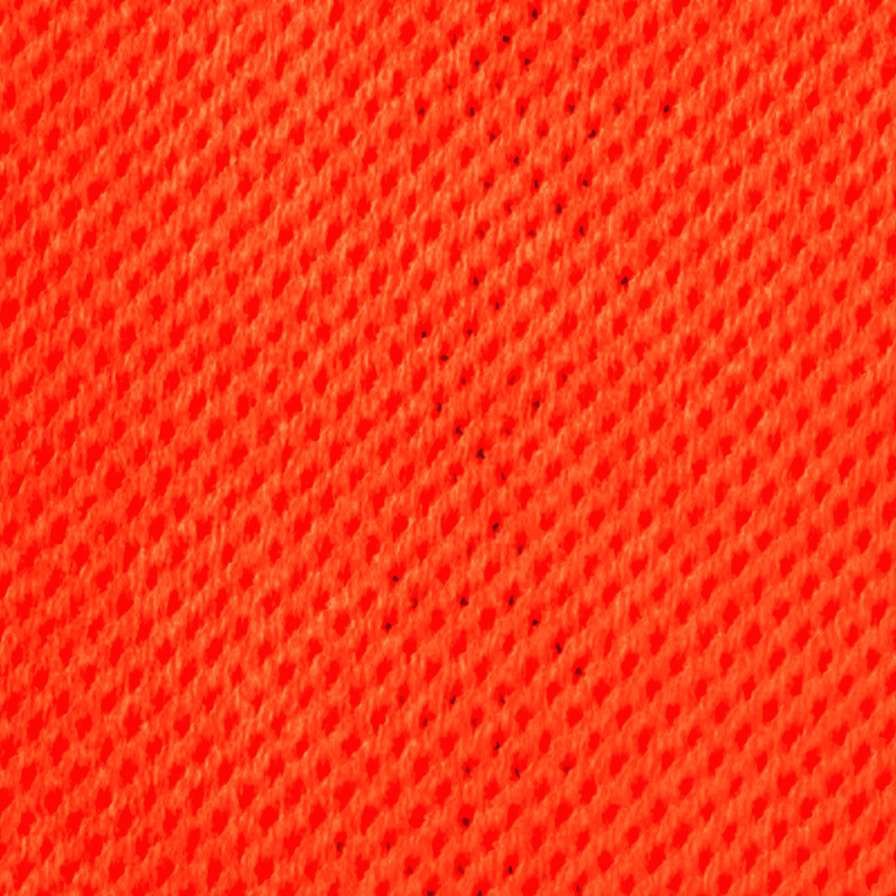
Reproduce this texture procedurally as a three.js fragment shader.

```glsl
varying vec2 vUv;

const float TAU = 6.28319;
const vec2 STEP_UP = vec2(0.0304, 0.0280);
const vec2 STEP_DOWN = vec2(0.0242, -0.0267);
const vec2 FIRST_PIT = vec2(0.611, 0.662);

const vec3 DEEP_RED = vec3(0.985, 0.03, 0.01);
const vec3 RED_ORANGE = vec3(1.0, 0.22, 0.085);
const vec3 ORANGE = vec3(1.0, 0.31, 0.13);
const vec3 LIT_ORANGE = vec3(0.99, 0.38, 0.18);
const vec3 PEACH = vec3(0.99, 0.52, 0.29);
const vec3 OPENING = vec3(0.38, 0.03, 0.06);

float hash(vec2 p) {
  vec3 h = fract(vec3(p.xyx) * 0.1031);
  h += dot(h, h.yzx + 33.33);
  return fract((h.x + h.y) * h.z);
}

float noise(vec2 p) {
  vec2 i = floor(p);
  vec2 f = fract(p);
  f = f * f * (3.0 - 2.0 * f);
  float low = mix(hash(i), hash(i + vec2(1.0, 0.0)), f.x);
  float high = mix(hash(i + vec2(0.0, 1.0)), hash(i + vec2(1.0)), f.x);
  return mix(low, high, f.y);
}

vec2 toLattice(vec2 p, vec2 a, vec2 b) {
  return vec2(p.x * b.y - p.y * b.x, a.x * p.y - a.y * p.x) / (a.x * b.y - b.x * a.y);
}

float segment(vec2 p, vec2 a, vec2 b) {
  vec2 d = b - a;
  return length(p - a - d * clamp(dot(p - a, d) / dot(d, d), 0.0, 1.0));
}

float strand(vec2 p, vec2 a, vec2 b, float width) {
  return 1.0 - smoothstep(width * 0.2, width, segment(p, a, b));
}

// Leaning teardrop, narrow at the foot
float pitDepth(vec2 q, vec2 size) {
  float y = q.y / size.y;
  float halfWidth = size.x * mix(0.4, 1.0, smoothstep(-1.0, 0.4, y));
  float x = (q.x - 0.18 * q.y) / halfWidth;
  return 1.0 - smoothstep(0.15, 1.3, length(vec2(x, y)));
}

// Upright knitted ribs with loose fibres
float yarn(vec2 p, float ribs) {
  float x = p.x - 0.11 * p.y + 0.004 * (noise(p * 60.0) - 0.5);
  float rib = 0.5 + 0.5 * cos(TAU * (x * ribs + 0.6 * noise(p * vec2(80.0, 60.0))));
  float fibre = noise(vec2(x * 250.0, p.y * 95.0));
  float grain = noise(p * vec2(400.0, 230.0) + 19.0);
  return 0.2 * rib + 0.5 * fibre + 0.3 * grain;
}

vec3 clothColor(float tone) {
  vec3 color = mix(DEEP_RED, RED_ORANGE, smoothstep(-0.1, 0.46, tone));
  color = mix(color, ORANGE, smoothstep(0.44, 0.68, tone));
  color = mix(color, LIT_ORANGE, smoothstep(0.66, 0.84, tone));
  return mix(color, PEACH, smoothstep(0.82, 1.08, tone));
}

void main() {
  vec2 warp = vec2(noise(vUv * 9.0), noise(vUv * 9.0 + 37.0)) - 0.5;
  vec2 p = vUv + warp * 0.004 - FIRST_PIT;
  vec2 lattice = toLattice(p, STEP_UP, STEP_DOWN);
  vec2 nearest = floor(lattice + 0.5);
  vec2 fray = vec2(noise(vUv * 190.0), noise(vUv * 190.0 + 61.0)) - 0.5;

  // Pits, their crossing strands and the see-through openings
  float pit = 0.0;
  float light = 0.0;
  float opening = 0.0;
  for (int i = -1; i <= 1; i++) {
    for (int j = -1; j <= 1; j++) {
      vec2 cell = nearest + vec2(float(i), float(j));
      vec2 center = cell.x * STEP_UP + cell.y * STEP_DOWN;
      vec2 jitter = vec2(hash(cell + 111.0), hash(cell + 153.0)) - 0.5;
      vec2 q = p - center - jitter * 0.003 + fray * 0.005;
      float vary = hash(cell + 207.0);
      pit = max(pit, pitDepth(q, vec2(0.0105, 0.0205) * mix(0.85, 1.15, vary)));

      float rising = strand(q, vec2(-0.005, -0.021), vec2(0.016, 0.007), 0.0036);
      float falling = strand(q, vec2(0.001, -0.018), vec2(-0.007, -0.005), 0.003);
      light = max(light, max(rising, falling * 0.6) * mix(0.5, 1.0, vary));

      vec2 place = center + FIRST_PIT;
      float offAxis = abs(place.x - 0.50 - 0.1 * place.y);
      float chance = 0.6 * (1.0 - smoothstep(0.03, 0.17, offAxis));
      float isOpen = step(hash(cell + 319.0), chance) * mix(0.3, 1.0, vary);
      float gap = length((q + vec2(0.0, 0.003)) / vec2(0.0033, 0.0054));
      opening = max(opening, isOpen * (1.0 - smoothstep(0.4, 1.2, gap)));
    }
  }

  // Raised diagonals, softer focus at the lower right, uneven lighting
  float ridge = -cos(TAU * lattice.y);
  float softness = smoothstep(0.9, 1.7, vUv.x + 1.0 - vUv.y);
  float weave = (yarn(vUv, 91.5) - 0.5) * mix(1.0, 0.65, softness);
  float shade = 0.13 * (1.0 - smoothstep(0.0, 0.35, vUv.x));
  shade += 0.07 * (1.0 - smoothstep(0.0, 0.4, vUv.y));
  shade += 0.1 * (noise(vUv * 4.0) - 0.5);

  float tone = 0.58 + 1.15 * weave + 0.13 * ridge - shade;
  tone += 0.34 * light * (1.0 - 0.4 * pit) - 0.72 * pit;
  gl_FragColor = vec4(mix(clothColor(tone), OPENING, opening), 1.0);
}
```
